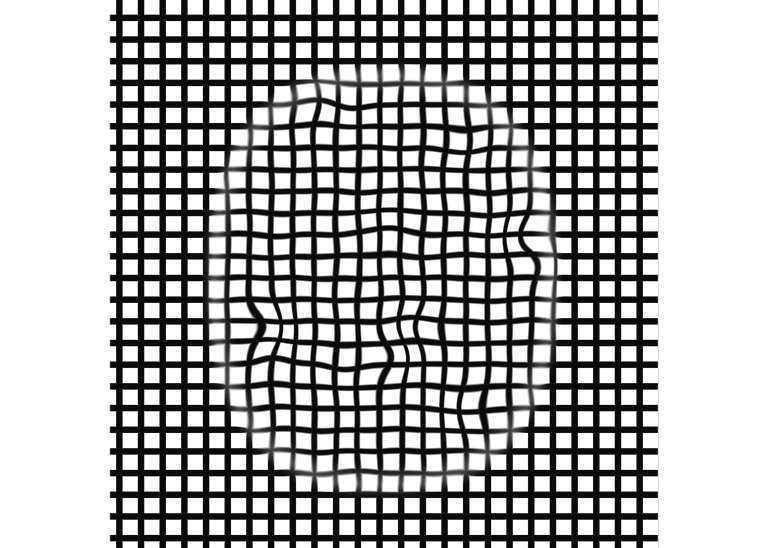
A Shadertoy shader for this pattern:

```glsl
// A black square lattice on white, rumpled inside an upright oval.

// Local pushes: centre xy, shift xy, in thousandths of the canvas height
const vec4 PUSHES[12] = vec4[12](
    vec4(-212, -93, 23, 0), vec4(-199, -151, 0, 14),
    vec4(254, 69, -20, 0), vec4(281, 20, 16, 0),
    vec4(57, -98, -16, 8), vec4(18, -148, 22, 0),
    vec4(157, -239, -14, -8), vec4(153, 245, 7, -11),
    vec4(-120, 314, 10, 9), vec4(-58, 301, 0, -8),
    vec4(11, 77, 0, 13), vec4(-71, -172, 0, -10));

vec2 hashGradient(vec2 cell) {
    vec2 h = vec2(dot(cell, vec2(127.1, 311.7)), dot(cell, vec2(269.5, 183.3)));
    return fract(sin(h) * 43758.5) * 2.0 - 1.0;
}

float gradientNoise(vec2 p) {
    vec2 i = floor(p), f = fract(p);
    vec2 u = f * f * (3.0 - 2.0 * f);
    float a = dot(hashGradient(i), f);
    float b = dot(hashGradient(i + vec2(1, 0)), f - vec2(1, 0));
    float c = dot(hashGradient(i + vec2(0, 1)), f - vec2(0, 1));
    float d = dot(hashGradient(i + 1.0), f - 1.0);
    return mix(mix(a, b, u.x), mix(c, d, u.x), u.y);
}

// Sum of the local pushes and a gentle overall ripple
vec2 rumple(vec2 p) {
    vec2 shift = 0.008 * vec2(gradientNoise(p * 13.0), gradientNoise(p * 13.0 + 37.0));
    for (int i = 0; i < 12; i++) {
        vec4 push = PUSHES[i] * 0.001;
        vec2 away = (p - push.xy) / 0.039;
        shift += push.zw * exp(-dot(away, away));
    }
    return shift;
}

void mainImage(out vec4 fragColor, in vec2 fragCoord) {
    vec2 p = (fragCoord - 0.5 * iResolution.xy) / iResolution.y;
    float pixel = 1.0 / iResolution.y;

    // Oval region, with a band of thin, faded lines at its rim
    vec2 oval = abs(p - vec2(-0.002, -0.011)) / vec2(0.325, 0.394);
    float radius = pow(dot(pow(oval, vec2(2.4)), vec2(1)), 1.0 / 2.4);
    float inside = 1.0 - smoothstep(0.94, 1.02, radius);
    float rim = inside * smoothstep(0.84, 0.96, radius);

    // Lattice
    float spacing = 0.03956;
    vec2 q = p - rumple(p) * inside + vec2(0.0082, 0.0073);
    vec2 toLine = abs(fract(q / spacing + 0.5) - 0.5) * spacing;
    float halfWidth = 0.0059 - 0.0006 * inside - 0.0010 * rim;
    float soft = 0.7 * pixel + 0.0008 * inside + 0.0015 * rim;
    vec2 lines = 1.0 - smoothstep(halfWidth - soft, halfWidth + soft, toLine);
    float ink = max(lines.x, lines.y) * (1.0 - 0.25 * rim);

    // White margins left and right of the square
    ink *= 1.0 - smoothstep(0.5 - pixel, 0.5 + pixel, abs(p.x));

    fragColor = vec4(mix(vec3(1.0), vec3(0.04), ink), 1.0);
}
```
